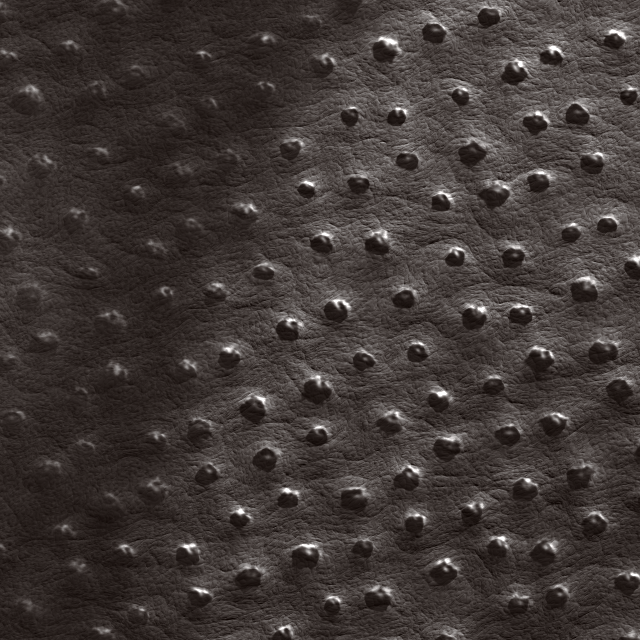
Give the GLSL for this texture, as a Shadertoy shader.

```glsl
const vec2 LIGHT = vec2(0.38, 0.925);
const float SPACING = 0.09;
const float GRID_TILT = -0.33;

struct Quills {
    float cap;    // dark raised tip
    float halo;   // lit skin behind the tip
    float glint;  // glossy crescent and spot
    float shade;  // shadow below the tip
    vec2 pull;    // skin stretched around the tip
};

vec2 hash2(vec2 p) {
    vec3 q = fract(vec3(p.xyx) * vec3(0.1031, 0.1030, 0.0973));
    q += dot(q, q.yzx + 33.33);
    return fract((q.xx + q.yz) * q.zy);
}

vec2 rotate(vec2 p, float angle) {
    float c = cos(angle), s = sin(angle);
    return vec2(c * p.x - s * p.y, s * p.x + c * p.y);
}

float cornerSlope(vec2 cell, vec2 corner, vec2 f) {
    float angle = 6.2832 * hash2(cell + corner).x;
    return dot(vec2(cos(angle), sin(angle)), f - corner);
}

float gradientNoise(vec2 p) {
    vec2 i = floor(p), f = fract(p);
    vec2 u = f * f * f * (f * (f * 6.0 - 15.0) + 10.0);
    float low = mix(cornerSlope(i, vec2(0, 0), f), cornerSlope(i, vec2(1, 0), f), u.x);
    float high = mix(cornerSlope(i, vec2(0, 1), f), cornerSlope(i, vec2(1, 1), f), u.x);
    return mix(low, high, u.y);
}

float gauss(vec2 d, float width) {
    return exp(-dot(d, d) / (width * width));
}

// Creased skin: narrow valleys where the noise crosses zero, flat pads between
float skinHeight(vec2 p) {
    vec2 warp = vec2(gradientNoise(p * 9.0), gradientNoise(p * 9.0 + 19.0));
    vec2 q = rotate(p + 0.02 * warp, -0.2) * vec2(0.68, 1.0) + 5.0;
    float height = 0.0, amplitude = 0.33, frequency = 13.0;
    for (int i = 0; i < 5; i++) {
        height += amplitude * (1.0 - exp(-5.0 * abs(gradientNoise(q * frequency))));
        q = rotate(q, 0.35) + 3.7;
        frequency *= 1.95;
        amplitude *= 0.66;
    }
    return height;
}

float skinRelief(vec2 p, float reach) {
    return skinHeight(p) - skinHeight(p + LIGHT * reach);
}

// Jittered, tilted grid of quill bumps
Quills quillField(vec2 p) {
    Quills quills = Quills(0.0, 0.0, 0.0, 0.0, vec2(0));
    vec2 g = rotate(p, GRID_TILT) / SPACING;
    for (int y = -1; y <= 1; y++)
    for (int x = -1; x <= 1; x++) {
        vec2 id = floor(g) + vec2(x, y);
        vec2 random = hash2(id + 71.0);
        vec2 centre = id + 0.5 + 0.42 * (hash2(id + 13.0) - 0.5);
        vec2 d = rotate(g - centre, -GRID_TILT) * SPACING;
        float r = mix(0.0135, 0.0215, random.x);

        float wobble = gradientNoise(d * 55.0 + id * 7.3);
        wobble += 0.3 * gradientNoise(d * 150.0 + id * 3.1);
        float dist = length(d * vec2(0.9, 1.07)) + 0.4 * r * wobble;
        float facing = max(dot(d / max(length(d), 0.0001), LIGHT), 0.0);
        float rim = (dist - 1.02 * r) / (0.23 * r);
        float crescent = exp(-rim * rim) * facing * facing;
        vec2 spotOffset = LIGHT * r * 0.45 + r * 0.3 * (random - 0.5);
        float spot = gauss(rotate(d - spotOffset, random.y) * vec2(0.7, 1.4), 0.27 * r);

        quills.cap = max(quills.cap, 1.0 - smoothstep(0.82 * r, 1.03 * r, dist));
        quills.halo += gauss((d - LIGHT * r * 0.8) * vec2(0.8, 1.0), 1.4 * r);
        quills.glint += (crescent + 0.7 * spot) * mix(0.45, 1.25, random.y);
        quills.shade += gauss(d + LIGHT * r * 0.8, 1.3 * r);
        quills.pull += d * gauss(d, 2.0 * r);
    }
    return quills;
}

// Diagonal boundary between the shaded and the lit side
float litSide(vec2 p) {
    float edge = 0.22 + 0.16 * p.y + 0.18 * p.y * p.y;
    return smoothstep(-0.1, 0.1, p.x - edge + 0.08 * gradientNoise(p * 5.0));
}

float baseTone(vec2 p, float lit) {
    float leftGlow = 0.075 * gauss((p - vec2(0.0, 0.58)) * vec2(1.0, 0.5), 0.14);
    float shaded = 0.145 + 0.03 * p.y + leftGlow;
    float bright = 0.222 + 0.095 * smoothstep(0.05, 0.95, p.y);
    bright -= 0.04 * smoothstep(0.5, 1.0, p.x) * (1.0 - smoothstep(0.1, 0.6, p.y));
    float mottle = gradientNoise(p * 9.0 + 4.0) + 0.8 * gradientNoise(p * 21.0);
    float folds = gradientNoise(rotate(p, -0.25) * vec2(8.0, 24.0) + 9.0);
    return mix(shaded, bright, lit) + mix(0.025, 0.05, lit) * (mottle + folds);
}

void mainImage(out vec4 fragColor, in vec2 fragCoord) {
    vec2 p = fragCoord / iResolution.y;
    float lit = litSide(p);
    Quills quills = quillField(p);

    // Skin
    float relief = clamp(skinRelief(p - 0.2 * quills.pull, 0.002), -0.16, 0.32);
    float pores = gradientNoise(p * 170.0) + gradientNoise(rotate(p, 0.6) * 230.0);
    float tone = baseTone(p, lit);
    tone += quills.halo * mix(0.05, 0.16, lit) - quills.shade * mix(0.03, 0.07, lit);
    tone *= 1.0 + relief * mix(3.0, 4.7, lit) + 0.2 * pores;

    // Quill tips
    float capTone = mix(0.145, 0.112, lit) + 0.35 * relief;
    tone = mix(tone, capTone, quills.cap * mix(0.6, 0.93, lit));
    float gloss = clamp(0.9 + 2.0 * gradientNoise(p * 100.0), 0.1, 1.5);
    tone += quills.glint * gloss * mix(0.27, 0.58, lit);

    // Warm brown that turns grey in the highlights
    vec3 warmth = vec3(0.0, 0.03, 0.04) * mix(1.0, 0.6, smoothstep(0.25, 0.6, tone));
    fragColor = vec4(clamp(tone - warmth, 0.0, 1.0), 1.0);
}
```
